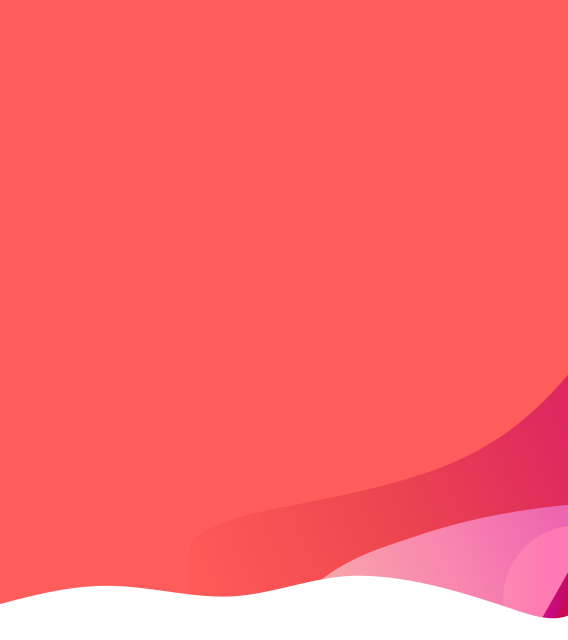
This background is drawn by a Shadertoy shader. Its source:

```glsl
// Cubic through two knots (x, height, slope), straight beyond the first one
float curve(float x, vec3 a, vec3 b) {
    float span = b.x - a.x;
    float t = clamp((x - a.x) / span, 0.0, 1.0);
    float s = 1.0 - t;
    return a.y * s * s * (1.0 + 2.0 * t) + b.y * t * t * (3.0 - 2.0 * t)
         + span * t * s * (a.z * s - b.z * t) + a.z * min(x - a.x, 0.0);
}

// Antialiased fill of the region where d is positive
float fill(float d) {
    float pixel = length(vec2(dFdx(d), dFdy(d)));
    return clamp(0.5 + d / max(pixel, 1e-5), 0.0, 1.0);
}

vec3 ramp(vec3 a, vec3 b, vec3 c, float t) {
    return t < 0.5 ? mix(a, b, clamp(t * 2.0, 0.0, 1.0))
                   : mix(b, c, clamp(t * 2.0 - 1.0, 0.0, 1.0));
}

float waveHeight(float x) {
    vec3 crestA = vec3(0.188, 0.0847, 0.0);
    vec3 trough = vec3(0.394, 0.0678, 0.0);
    vec3 crestB = vec3(0.629, 0.1004, 0.0);
    vec3 fall = vec3(0.885, 0.0535, -0.293);
    vec3 dip = vec3(0.975, 0.0339, 0.0);
    if (x < crestA.x) return curve(x, vec3(0.0, 0.0561, 0.239), crestA);
    if (x < trough.x) return curve(x, crestA, trough);
    if (x < crestB.x) return curve(x, trough, crestB);
    if (x < fall.x) return curve(x, crestB, fall);
    if (x < dip.x) return curve(x, fall, dip);
    return curve(x, dip, vec3(1.0, 0.038, 0.3));
}

// Rounded shoulder on the left, then a rising sweep
float sweepHeight(float x) {
    if (x < 0.441) return 0.1395 + 0.0574 * pow(max(x - 0.334, 0.0) / 0.107, 0.45);
    vec3 middle = vec3(0.735, 0.2568, 0.284);
    if (x < middle.x) return curve(x, vec3(0.441, 0.1969, 0.195), middle);
    return curve(x, middle, vec3(1.0, 0.4146, 1.064));
}

float hillHeight(float x) {
    vec3 middle = vec3(0.735, 0.163, 0.302);
    if (x < middle.x) return curve(x, vec3(0.569, 0.0965, 0.665), middle);
    return curve(x, middle, vec3(1.0, 0.2112, 0.089));
}

void mainImage(out vec4 fragColor, in vec2 fragCoord) {
    vec2 p = fragCoord / iResolution.xy;
    vec3 color = vec3(1.0, 0.365, 0.361);

    // Crimson sweep, fading into the coral on the left
    vec2 axis = vec2(0.647, 0.31);
    float along = dot(p - vec2(0.345, 0.1), axis) / dot(axis, axis);
    vec3 crimson = ramp(vec3(1.0, 0.353, 0.343), vec3(0.925, 0.27, 0.312),
                        vec3(0.867, 0.145, 0.38), along);
    float sweep = fill(min(sweepHeight(p.x) - p.y, p.x - 0.334));
    color = mix(color, crimson, sweep);

    // Pink hill
    float across = (p.x - 0.57) / 0.43 + (p.y - 0.15) * 1.2;
    vec3 pink = ramp(vec3(0.97, 0.635, 0.665), vec3(0.975, 0.52, 0.685),
                     vec3(0.935, 0.4, 0.69), across);
    color = mix(color, pink, fill(hillHeight(p.x) - p.y));

    // Lighter round lobe
    float lobe = 1.0 - length((p - vec2(1.015, 0.0613)) / vec2(0.1294, 0.1173));
    vec3 rose = mix(vec3(0.985, 0.53, 0.7), vec3(1.0, 0.48, 0.7), smoothstep(0.88, 0.97, p.x));
    color = mix(color, rose, fill(lobe));

    // Magenta corner with a redder facet
    float corner = 0.1056 + (p.x - 1.0) * 1.56 - p.y;
    float facet = 0.072 + (p.x - 1.0) * 1.8 - p.y;
    vec3 magenta = mix(vec3(0.79, 0.05, 0.53), vec3(0.77, 0.04, 0.4), smoothstep(0.955, 1.0, p.x));
    magenta = mix(magenta, vec3(0.79, 0.04, 0.33), fill(facet));
    color = mix(color, magenta, fill(corner));

    // White wave in front
    color = mix(color, vec3(1.0), fill(waveHeight(p.x) - p.y));
    fragColor = vec4(color, 1.0);
}
```
